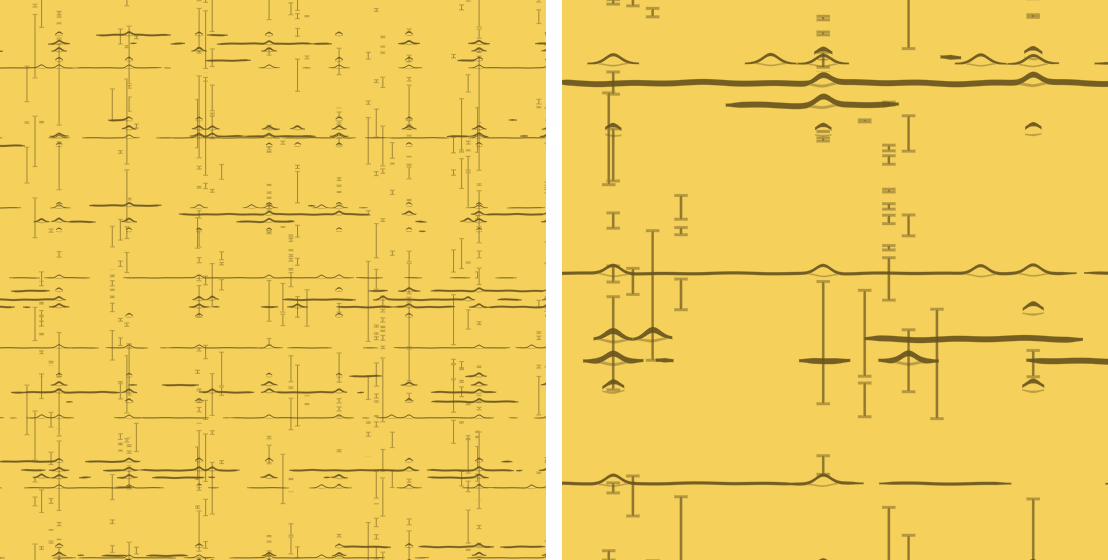
Left: the whole. Right: its middle third, enlarged.
Write a Shadertoy shader that draws this pattern.

```glsl
// Broken, knotted slub threads woven over a plain golden cloth.
#define ROWS 8.0
#define SLUB_PITCH 1.2188
#define GRID_START vec2(0.844, 0.031)
#define SLUB_ROWS vec4(-0.177, -0.042, 0.0625, 0.1875)
#define SLUB_COLUMNS vec4(0.385, 0.5, 0.594, 0.729)
#define LANE_FILL vec4(0.2, 0.58, 0.5, 0.2)
#define THIN 0.0075
#define THICK 0.014
#define KNOT_RISE 0.04
#define CLOTH vec3(0.96, 0.82, 0.36)
#define WEFT_INK vec3(0.40, 0.32, 0.11)
#define WARP_INK vec3(0.50, 0.41, 0.15)

float hash(vec2 p) {
    vec3 q = fract(p.xyx * 0.1031);
    q += dot(q, q.yzx + 33.33);
    return fract((q.x + q.y) * q.z);
}

// Coverage of a shape, smoothed over about one pixel
float ink(float d) {
    float pixel = ROWS / iResolution.y;
    return clamp(0.5 - d / (1.2 * pixel), 0.0, 1.0);
}

// Signed distance along a thread to its nearest random dash
float dashes(float s, float id, float cell, float fill, float reach) {
    float d = 1e3;
    for (int i = -1; i <= 1; i++) {
        float k = floor(s / cell) + float(i);
        vec2 seed = vec2(k + 50.0, id);
        if (hash(seed) < fill) {
            float middle = (k + 0.25 + 0.5 * hash(seed + 17.3)) * cell;
            float size = hash(seed + 41.7);
            d = min(d, abs(s - middle) - cell * mix(0.06, reach, size * size));
        }
    }
    return d;
}

// Distance to a column where the weft is knotted, or far away if it is not
float crossing(float x, float pitch, float start, float id, float chance) {
    float k = round((x - start) / pitch);
    float knotted = step(hash(vec2(k + 23.0, id)), chance);
    return mix(1e3, abs(x - start - k * pitch), knotted);
}

// Horizontal threads: long tapered dashes that arch over knots
float weft(vec2 q, float pitch, float start, float lane, float fill, float width) {
    float k = round((q.y - start) / pitch);
    float id = k + 31.0 * lane + 60.0;
    float knot = min(crossing(q.x, 1.0, GRID_START.x, id, 0.7),
                     crossing(q.x, pitch, SLUB_COLUMNS.z, id + 9.0, 0.3 * fill));
    float vary = mix(0.65, 1.25, hash(vec2(id, 3.0)));
    float along = dashes(q.x, id, 0.7, fill * vary, 1.1);
    along = min(along, knot - 0.25 * fill * vary);
    float rise = KNOT_RISE * exp(-pow(min(knot, 1.0) / 0.05, 2.0));
    float wobble = 0.4 * width * sin(q.x * 13.0 + id) * sin(q.x * 5.3 + 2.0 * id);
    float y = q.y - start - k * pitch - wobble;
    float taper = width * mix(0.5, 1.0, smoothstep(0.0, 0.08, -along));
    float arch = ink(max(abs(y - rise) - taper, along));
    float under = ink(max(abs(y + 0.3 * rise) - 0.5 * taper, max(along, knot - 0.07)));
    return max(arch, 0.45 * under);
}

// Vertical threads: fine dashes and groups of specks, with ticks at the ends
float warp(vec2 q, float pitch, float start, float lane, float fill) {
    float k = round((q.x - start) / pitch);
    float id = k + 37.0 * lane + 210.0;
    float vary = mix(0.6, 1.3, hash(vec2(id, 8.0)));
    float along = dashes(q.y, id, 0.32, fill * vary, 1.15);
    float specks = max(dashes(q.y, id + 7.4, 0.1, 0.6, 0.4),
                       dashes(q.y, id + 5.7, 0.5, 0.6 * fill, 0.8));
    along = min(along, specks);
    float x = abs(q.x - start - k * pitch);
    float stem = ink(max(x - 0.8 * THIN, along));
    float tick = ink(max(x - 0.032, abs(along) - 0.007));
    return max(stem, 0.65 * tick);
}

void mainImage(out vec4 fragColor, in vec2 fragCoord) {
    vec2 q = ROWS * fragCoord / iResolution.y;

    // Even grid
    float across = weft(q, 1.0, GRID_START.y, 0.0, 0.75, THIN);
    float down = warp(q, 1.0, GRID_START.x, 0.0, 0.55);

    // Wider-spaced bundles of slub threads
    for (int i = 0; i < 4; i++) {
        float lane = float(i + 1);
        float fill = LANE_FILL[i];
        across = max(across, weft(q, SLUB_PITCH, SLUB_ROWS[i], lane, fill, THICK));
        down = max(down, warp(q, SLUB_PITCH, SLUB_COLUMNS[i], lane, 0.75 * fill));
    }

    vec3 color = mix(CLOTH, WARP_INK, 0.85 * down);
    color = mix(color, WEFT_INK, 0.9 * across);
    fragColor = vec4(color, 1.0);
}
```
